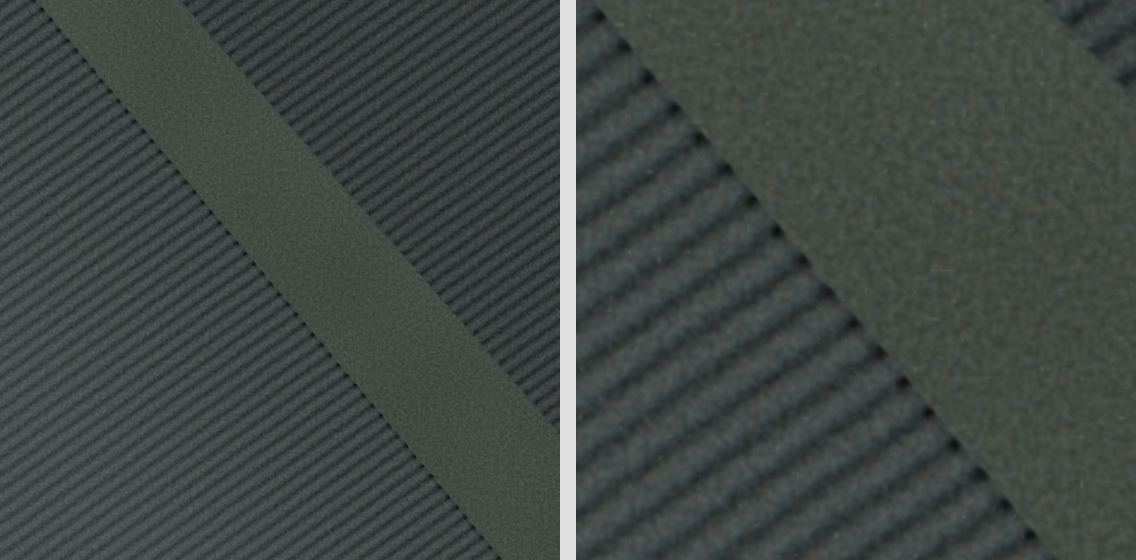
Left: the whole. Right: its middle third, enlarged.
Reproduce this pattern procedurally as a Shadertoy shader.

```glsl
// Dark ribbed surface with fine diagonal grooves, crossed by a smooth matte band.
#define RIB_ANGLE 0.615
#define RIB_PERIOD 0.02353
#define RIB_PHASE 0.280
#define RIB_DEPTH 0.93
#define GRAIN 0.045
#define BAND_COLOR vec3(0.270, 0.296, 0.266)
#define RIDGE_COLOR vec3(0.286, 0.309, 0.298)
#define GROOVE_COLOR vec3(0.177, 0.198, 0.192)
#define SLOPE_TINT vec3(-0.012, -0.001, 0.010)

vec2 hashGradient(vec2 cell) {
    vec3 p = fract(cell.xyx * vec3(0.1031, 0.1030, 0.0973));
    p += dot(p, p.yzx + 33.33);
    float angle = 6.28318 * fract((p.x + p.y) * p.z);
    return vec2(cos(angle), sin(angle));
}

float gradientNoise(vec2 p) {
    vec2 i = floor(p), f = fract(p);
    vec2 u = f * f * f * (f * (f * 6.0 - 15.0) + 10.0);
    float a = dot(hashGradient(i), f);
    float b = dot(hashGradient(i + vec2(1, 0)), f - vec2(1, 0));
    float c = dot(hashGradient(i + vec2(0, 1)), f - vec2(0, 1));
    float d = dot(hashGradient(i + vec2(1, 1)), f - vec2(1, 1));
    return mix(mix(a, b, u.x), mix(c, d, u.x), u.y);
}

// Signed distance to a falling edge, positive on its right side
float edgeDistance(vec2 uv, float topX, float run) {
    return (uv.x - topX - run * (1.0 - uv.y)) / sqrt(1.0 + run * run);
}

void mainImage(out vec4 fragColor, in vec2 fragCoord) {
    vec2 uv = fragCoord / iResolution.xy;
    float pixel = 1.0 / min(iResolution.x, iResolution.y);

    // Rib coordinate, slightly uneven; whole numbers lie in the grooves
    vec2 across = vec2(-sin(RIB_ANGLE), cos(RIB_ANGLE));
    float wobble = 0.06 * gradientNoise(uv * 9.0);
    float rib = dot(uv, across) / RIB_PERIOD - RIB_PHASE + wobble;
    float phase = 6.28318 * rib;
    float ridge = 0.5 - 0.5 * cos(phase + 0.35 * sin(phase));

    // Band edges: crisp on the left, lightly scalloped on the right
    float leftEdge = edgeDistance(uv, 0.065, 0.833);
    float rightEdge = edgeDistance(uv, 0.319, 0.876) + 0.003 * (ridge - 0.5);
    leftEdge += 0.0012 * gradientNoise(uv * 30.0);

    // Ribs: softer and lighter at lower left, deeper at upper right
    float side = smoothstep(-0.05, 0.05, rightEdge);
    float fade = smoothstep(0.0, 0.55, -leftEdge) * (1.0 - side);
    float depth = RIB_DEPTH * (1.0 - 0.26 * fade);
    vec3 ribs = mix(RIDGE_COLOR, GROOVE_COLOR, (1.0 - ridge) * depth);
    ribs += SLOPE_TINT * (0.4 + 0.6 * sin(phase));
    ribs *= mix(0.99 + 0.10 * fade, 0.89, side);
    ribs += vec3(-0.002, 0.000, 0.008) * fade;

    // Shadow beside the band, with a dark pit at each groove end
    float shadow = exp(-pow((leftEdge + 0.003) / 0.0045, 2.0));
    float pit = pow(1.0 - ridge, 2.0);
    ribs *= 1.0 - shadow * (0.14 + 0.40 * pit);
    float rightShadow = exp(-pow((rightEdge - 0.006) / 0.008, 2.0));
    ribs *= 1.0 - rightShadow * (0.04 + 0.14 * pit);

    // Smooth band with faint broad shading
    vec3 band = BAND_COLOR * (1.0 + 0.07 * gradientNoise(uv * 5.0));
    band *= 0.98 + 0.04 * uv.y;
    float soft = max(0.0016, pixel);
    float mask = smoothstep(-soft, soft, leftEdge)
               * (1.0 - smoothstep(-1.6 * soft, 1.6 * soft, rightEdge));
    vec3 color = mix(ribs, band, mask);

    // Fine grain, a little color mottling and sparse pale flecks
    float grain = gradientNoise(uv * 137.0) + gradientNoise(uv * 233.0 + 17.0);
    float fleck = smoothstep(0.36, 0.62, gradientNoise(uv * 171.0 + 61.0));
    color += GRAIN * grain + 0.055 * fleck;
    color += 0.014 * gradientNoise(uv * 113.0 + 9.0) * vec3(1.0, 0.1, -1.0);

    fragColor = vec4(clamp(color, 0.0, 1.0), 1.0);
}
```
